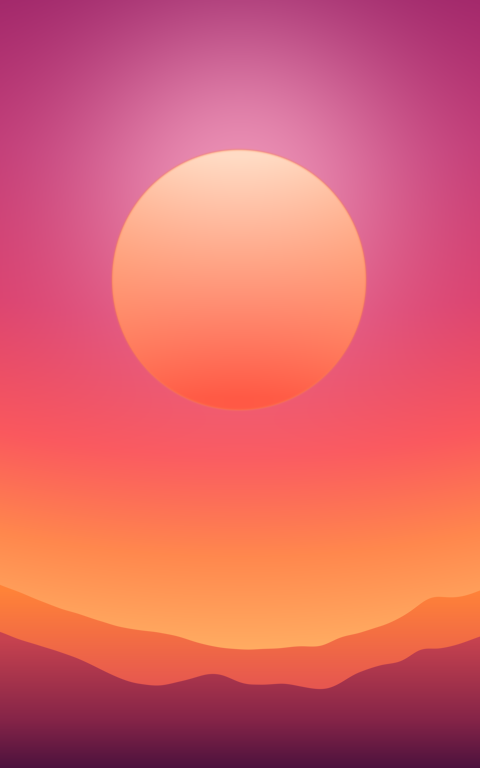
A Shadertoy shader for this background:

```glsl
// Draws a large glowing sun in a magenta-to-amber sky above two ridges of hills.

// Linear 0..1 position of x between two limits.
float ramp(float from, float to, float x) {
    return clamp((x - from) / (to - from), 0.0, 1.0);
}

float hash(float n) {
    return fract(sin(n * 127.1) * 43758.5453);
}

float noise(float x) {
    float cell = floor(x);
    return mix(hash(cell), hash(cell + 1.0), smoothstep(0.0, 1.0, x - cell));
}

float bump(float x, float centre, float width, float height) {
    float d = (x - centre) / width;
    return height * exp(-d * d);
}

// Broad valley whose two sides rise by different amounts.
float valley(float x, float low, float leftRise, float rightRise) {
    const float middle = 0.52;
    float left = pow(max(middle - x, 0.0) / middle, 1.6);
    float right = pow(max(x - middle, 0.0) / (1.0 - middle), 1.6);
    return low + leftRise * left + rightRise * right;
}

float roughness(float x, float seed) {
    return 0.004 * (noise(x * 24.0 + seed) - 0.5);
}

float farRidge(float x) {
    return valley(x, 0.246, 0.137, 0.123)
        + bump(x, 0.344, 0.073, 0.010)
        + bump(x, 0.667, 0.050, -0.008)
        + bump(x, 0.896, 0.046, 0.025)
        + roughness(x, 3.0);
}

float nearRidge(float x) {
    return valley(x, 0.171, 0.112, 0.102)
        + bump(x, 0.281, 0.094, -0.027)
        + bump(x, 0.448, 0.055, 0.021)
        + bump(x, 0.677, 0.052, -0.023)
        + bump(x, 0.879, 0.031, 0.010)
        + roughness(x, 41.0);
}

vec3 skyColor(vec2 p) {
    // Warm bands sag towards the middle.
    float side = 2.0 * p.x - 1.0;
    float h = p.y - 0.05 * side * side;
    vec3 amber = vec3(1.0, 0.67, 0.38);
    vec3 orange = vec3(1.0, 0.53, 0.30);
    vec3 coral = vec3(0.98, 0.34, 0.36);
    vec3 rose = vec3(0.85, 0.24, 0.42);
    vec3 magenta = vec3(0.74, 0.20, 0.44);
    vec3 plum = vec3(0.61, 0.13, 0.40);
    vec3 color = mix(amber, orange, ramp(0.25, 0.44, h));
    color = mix(color, coral, ramp(0.44, 0.65, h));
    color = mix(color, rose, ramp(0.65, 0.93, h));
    color = mix(color, magenta, ramp(0.93, 1.25, h));
    color = mix(color, plum, ramp(1.25, 1.60, h));

    // Pink halo centred on the upper part of the sun.
    float d = length(p - vec2(0.5, 1.22)) / 0.36;
    return mix(color, vec3(1.0, 0.72, 0.82), 0.7 * exp(-d * d));
}

vec3 sunColor(vec2 q) {
    vec3 cream = vec3(1.0, 0.86, 0.77);
    vec3 peach = vec3(1.0, 0.65, 0.53);
    vec3 ember = vec3(1.0, 0.35, 0.27);
    vec3 color = mix(ember, peach, ramp(-0.9, 0.15, q.y));
    color = mix(color, cream, ramp(0.15, 0.95, q.y));
    // Sides are a little warmer than the axis.
    return mix(color, vec3(1.0, 0.58, 0.38), 0.3 * q.x * q.x);
}

float below(float edge, float y, float aa) {
    return 1.0 - smoothstep(-aa, aa, y - edge);
}

void mainImage(out vec4 fragColor, in vec2 fragCoord) {
    // One unit is the canvas width; the height is stretched to 1.6.
    vec2 p = fragCoord / iResolution.xy * vec2(1.0, 1.6);
    float aa = 0.8 / iResolution.x;
    vec3 color = skyColor(p);

    // Sun disc with a thin warm rim.
    vec2 sunRadius = vec2(0.2645, 0.2710);
    vec2 q = (p - vec2(0.498, 1.017)) / sunRadius;
    float sunDist = (length(q) - 1.0) * sunRadius.x;
    color = mix(color, sunColor(q), below(0.0, sunDist, aa));
    float rim = bump(sunDist, 0.0, 0.0025, 0.35);
    color = mix(color, vec3(0.98, 0.50, 0.30), rim);

    // Far hills.
    vec3 farHill = mix(vec3(0.90, 0.34, 0.31), vec3(1.0, 0.51, 0.22), ramp(0.17, 0.37, p.y));
    color = mix(color, farHill, below(farRidge(p.x), p.y, aa));

    // Near hills, darkening towards the ground.
    vec3 nearHill = mix(vec3(0.30, 0.07, 0.24), vec3(0.52, 0.14, 0.28), ramp(0.0, 0.10, p.y));
    nearHill = mix(nearHill, vec3(0.78, 0.26, 0.31), ramp(0.10, 0.27, p.y));
    color = mix(color, nearHill, below(nearRidge(p.x), p.y, aa));

    fragColor = vec4(color, 1.0);
}
```
